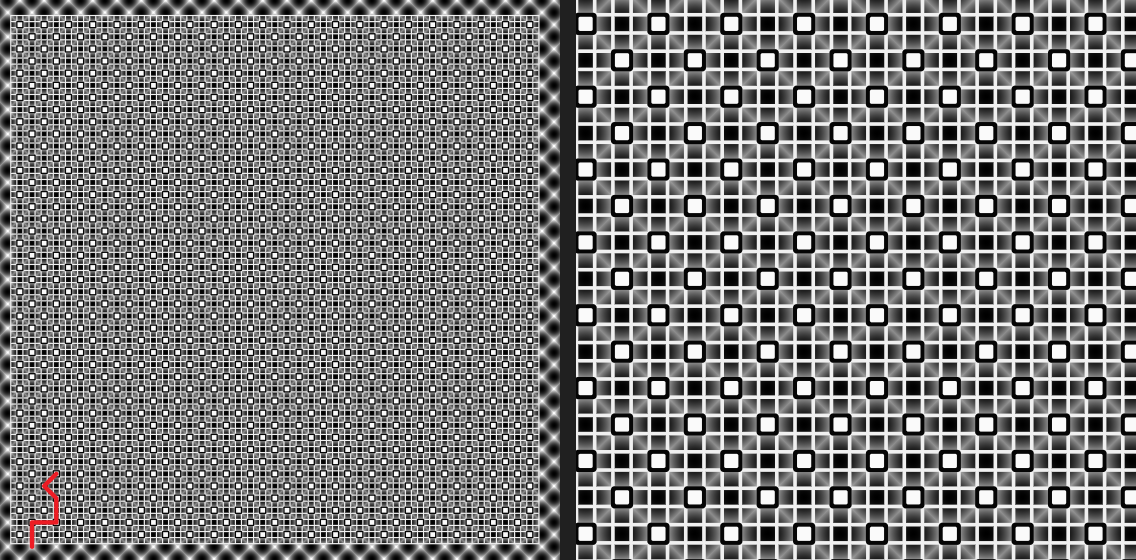
Left: the whole. Right: its middle third, enlarged.
This pattern is drawn by a Shadertoy shader. Its source:

```glsl
// White fine grid with ringed square nodes over glowing diagonals, and one red path.
#define CENTER vec2(0.4908, 0.5007)    // middle node, in canvas units
#define CELL 0.01084                   // side of one grid cell
#define HALF_CELLS 43.5                // the grid spans 87 cells each way
#define LINE_HALF 0.10                 // half widths below are in cells
#define NODE_HALF 0.39
#define RING_HALF 0.61
#define CORNER 0.10
#define PATH_HALF 0.36
#define GLOW 0.55
#define LINE_COLOR vec3(0.94)
#define NODE_COLOR vec3(0.98)
#define PATH_COLOR vec3(0.93, 0.11, 0.14)

const vec2 PATH[6] = vec2[6](
    vec2(-20, -22), vec2(-20, -20), vec2(-18, -20),
    vec2(-18, -18), vec2(-19, -17), vec2(-18, -16));

float boxDistance(vec2 p, float halfSize, float radius) {
    vec2 q = abs(p) - halfSize + radius;
    return length(max(q, 0.0)) + min(max(q.x, q.y), 0.0) - radius;
}

float segmentDistance(vec2 p, vec2 a, vec2 b) {
    vec2 pa = p - a, ba = b - a;
    return length(pa - ba * clamp(dot(pa, ba) / dot(ba, ba), 0.0, 1.0));
}

float coverage(float d, float pixel) {
    return clamp(0.5 - d / pixel, 0.0, 1.0);
}

void mainImage(out vec4 fragColor, in vec2 fragCoord) {
    vec2 cell = (fragCoord / iResolution.y - CENTER) / CELL;
    float pixel = 1.0 / (iResolution.y * CELL);

    // Soft diagonals that cross at the nodes
    vec2 step2 = cell * 0.5;
    vec2 diagonal = vec2(step2.x + step2.y, step2.x - step2.y);
    vec2 nearest = 2.0 * round(diagonal * 0.5);
    vec2 falloff = 1.0 - abs(diagonal - nearest);
    vec3 color = vec3(min(GLOW * dot(falloff, falloff), 1.0));

    // Grid lines, clipped to the framed area
    vec2 toLine = abs(fract(cell) - 0.5);
    float lineDistance = min(toLine.x, toLine.y) - LINE_HALF;
    float frame = boxDistance(cell, HALF_CELLS + LINE_HALF, 0.0);
    color = mix(color, LINE_COLOR, coverage(max(lineDistance, frame), pixel));

    // White squares with black rings on alternate grid points
    vec2 node = vec2(nearest.x + nearest.y, nearest.x - nearest.y);
    if (max(abs(node.x), abs(node.y)) < HALF_CELLS) {
        vec2 local = cell - node;
        color = mix(color, vec3(0.02), coverage(boxDistance(local, RING_HALF, CORNER * 2.0), pixel));
        color = mix(color, NODE_COLOR, coverage(boxDistance(local, NODE_HALF, CORNER), pixel));
    }

    // Red path from node to node
    float pathDistance = 1e3;
    for (int i = 0; i < 5; i++)
        pathDistance = min(pathDistance, segmentDistance(cell, 2.0 * PATH[i], 2.0 * PATH[i + 1]));
    color = mix(color, PATH_COLOR, coverage(pathDistance - PATH_HALF, pixel));

    fragColor = vec4(color, 1.0);
}
```
